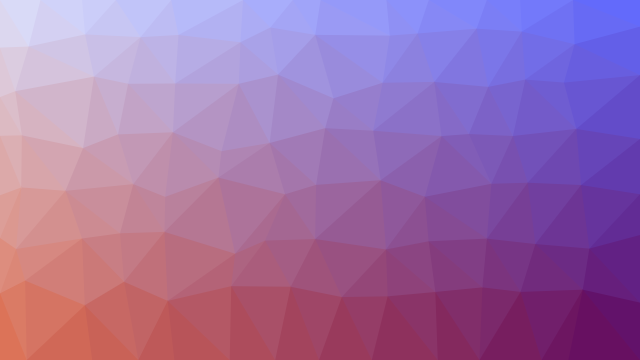
This background is drawn by a Shadertoy shader. Its source:

```glsl
// Low-poly mesh of flat triangles tinted by a four-corner colour gradient.

const vec3 TOP_LEFT     = vec3(0.87, 0.89, 1.00);
const vec3 TOP_RIGHT    = vec3(0.37, 0.41, 1.00);
const vec3 BOTTOM_LEFT  = vec3(0.87, 0.43, 0.30);
const vec3 BOTTOM_RIGHT = vec3(0.37, 0.01, 0.34);

const vec2 QUADS  = vec2(13.0, 7.0);     // quads across and up
const vec2 SPAN   = vec2(12.86, 6.97);   // canvas size in grid steps
const vec2 OFFSET = vec2(-0.40, 0.29);   // grid shift in steps
const vec2 JITTER = vec2(0.30, 0.25);    // largest vertex shift in steps

// Two random values in 0..1 from integer arithmetic
vec2 hash22(vec2 cell) {
    uvec2 v = uvec2(ivec2(cell) + 64) * 1664525u + 1013904223u;
    v.x += v.y * 1664525u;
    v.y += v.x * 1664525u;
    v ^= v >> 16u;
    v.x += v.y * 1664525u;
    v.y += v.x * 1664525u;
    v ^= v >> 16u;
    return vec2(v & 65535u) / 65535.0;
}

// Jittered grid vertex; outer rows and columns lie on the canvas border
vec2 meshVertex(vec2 id, vec2 canvas) {
    vec2 shift = (2.0 * hash22(id) - 1.0) * JITTER;
    vec2 pos = (id + OFFSET + shift) / SPAN;
    pos = mix(pos, vec2(0.0), lessThan(id, vec2(0.5)));
    pos = mix(pos, vec2(1.0), greaterThan(id, QUADS - 0.5));
    return pos * canvas;
}

vec3 cornerGradient(vec2 uv) {
    vec3 bottom = mix(BOTTOM_LEFT, BOTTOM_RIGHT, uv.x);
    vec3 top = mix(TOP_LEFT, TOP_RIGHT, uv.x);
    return mix(bottom, top, uv.y);
}

// Signed distance to the line a-b, positive on its left
float leftOf(vec2 p, vec2 a, vec2 b) {
    vec2 dir = normalize(b - a);
    return dir.x * (p.y - a.y) - dir.y * (p.x - a.x);
}

// Flat triangle colour, weighted by its smooth coverage
vec4 facet(vec2 p, vec2 a, vec2 b, vec2 c, vec2 canvas, float pixel) {
    float inside = min(leftOf(p, a, b), min(leftOf(p, b, c), leftOf(p, c, a)));
    float coverage = clamp(inside / pixel + 0.5, 0.0, 1.0);
    vec2 center = (a + b + c) / 3.0;
    return vec4(cornerGradient(center / canvas), 1.0) * coverage;
}

// Split a quad along its shorter diagonal
vec4 quadFacets(vec2 p, vec2 id, vec2 canvas, float pixel) {
    vec2 a = meshVertex(id, canvas);
    vec2 b = meshVertex(id + vec2(1.0, 0.0), canvas);
    vec2 c = meshVertex(id + vec2(1.0, 1.0), canvas);
    vec2 d = meshVertex(id + vec2(0.0, 1.0), canvas);
    if (distance(a, c) < distance(b, d)) {
        return facet(p, a, b, c, canvas, pixel) + facet(p, a, c, d, canvas, pixel);
    }
    return facet(p, a, b, d, canvas, pixel) + facet(p, b, c, d, canvas, pixel);
}

void mainImage(out vec4 fragColor, in vec2 fragCoord) {
    float pixel = 1.0 / iResolution.y;
    vec2 canvas = iResolution.xy * pixel;
    vec2 p = fragCoord * pixel;
    vec2 home = floor(p / canvas * SPAN - OFFSET);

    // Gather the facets around this point
    vec4 sum = vec4(0.0);
    for (int y = -1; y <= 1; y++) {
        for (int x = -1; x <= 1; x++) {
            vec2 id = home + vec2(x, y);
            if (any(lessThan(id, vec2(0.0))) || any(greaterThan(id, QUADS - 1.0))) continue;
            sum += quadFacets(p, id, canvas, pixel);
        }
    }

    // Fall back to the plain gradient where no facet covers
    vec3 color = sum.a > 0.001 ? sum.rgb / sum.a : cornerGradient(p / canvas);
    fragColor = vec4(color, 1.0);
}
```
